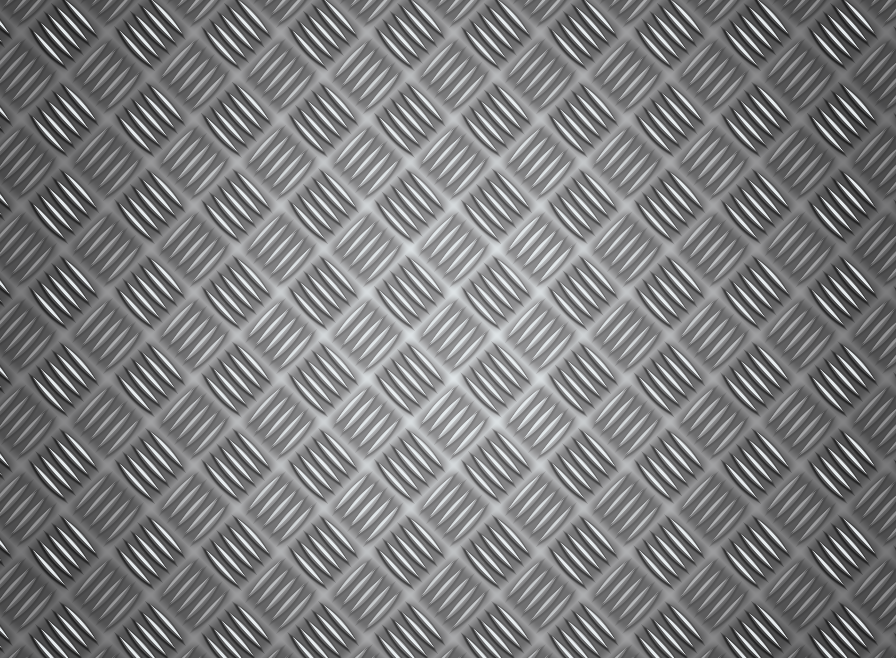
Give the GLSL for this texture, as a WebGL 1 fragment shader.

```glsl
precision highp float;
// Steel tread plate: a diagonal checkerboard of five-ridge groups that turn
// by a right angle from cell to cell. Ridges are lens distance fields with
// a shadow, body and crest, over a plate lit brightest at its centre.

uniform vec2 u_resolution;

float hash(vec2 p) {
    vec3 q = fract(vec3(p.xyx) * 0.1031);
    q += dot(q, q.yzx + 33.33);
    return fract((q.x + q.y) * q.z);
}

float noise(vec2 p) {
    vec2 i = floor(p), f = fract(p);
    f = f * f * (3.0 - 2.0 * f);
    return mix(mix(hash(i), hash(i + vec2(1.0, 0.0)), f.x),
               mix(hash(i + vec2(0.0, 1.0)), hash(i + 1.0), f.x), f.y);
}

// Overlap of two circles, pointed at both ends of the y axis
float lens(vec2 p, float halfWidth, float halfLength) {
    float radius = (halfLength * halfLength + halfWidth * halfWidth) / (2.0 * halfWidth);
    return length(vec2(abs(p.x) + radius - halfWidth, p.y)) - radius;
}

void main() {
    vec2 uv = gl_FragCoord.xy / u_resolution.x;
    float across = 10.35;
    float pixel = across * 1.4142 / u_resolution.x;

    // Diagonal cells; every second one is a pale group
    vec2 g = uv * across - vec2(0.74, 0.225);
    vec2 diagonal = vec2(g.x + g.y, g.y - g.x);
    vec2 cell = floor(diagonal + 0.5);
    vec2 local = diagonal - cell;
    float pale = mod(cell.x + cell.y, 2.0);

    // Light falls off faster sideways, with faint unevenness in the metal
    vec2 centre = 0.5 * u_resolution / u_resolution.x;
    float falloff = smoothstep(0.0, 0.58, length((uv - centre) * vec2(1.0, 0.85)));
    float plate = mix(0.91, 0.46, falloff) + 0.04 * (noise(g * 1.3 + 20.0) - 0.5);

    // Soft dark halo around each group, leaving the crossings bright
    float rim = length(max(abs(local) - 0.28, 0.0));
    float halo = 1.0 - smoothstep(0.06, 0.31, rim);
    float shade = plate * (1.0 - 0.37 * halo);

    // Nearest ridge: x runs across it, y along it, leaning a little upright
    vec2 ridge = mix(local, local.yx, pale);
    ridge.x -= 0.05 * ridge.y;
    ridge.x *= 1.0 + 0.15 * ridge.y * ridge.y;
    ridge.x -= 0.185 * clamp(floor(ridge.x / 0.185 + 0.5), -2.0, 2.0);

    // Shadow on the lower side, deepest where the light is weak
    float shadow = 1.0 - smoothstep(-0.015, 0.03, lens(ridge + vec2(0.014, 0.0), 0.062, 0.43));
    float depth = mix(0.36 * plate * plate, 0.5 * plate, pale);
    shade = mix(shade, depth, shadow * mix(0.85, 0.7, pale));

    // Rounded body
    float wear = 0.94 + 0.12 * hash(cell + 50.0);
    float body = 1.0 - smoothstep(-0.012 - pixel * 0.5, -0.012 + pixel * 0.5,
                                  lens(ridge, 0.062, 0.43));
    float tone = plate * wear * mix(0.67 + 2.0 * ridge.x, 0.83 + 2.5 * ridge.x, pale);
    shade = mix(shade, tone, body);

    // Bright crest toward the light, thinner on the pale ridges
    float crest = 1.0 - smoothstep(-pixel * 0.5, pixel * 0.5,
                                   lens(ridge - vec2(mix(0.01, 0.02, pale), 0.0),
                                        mix(0.024, 0.019, pale), 0.37));
    float glint = mix(0.95, min(plate * 1.05 + 0.1, 0.94), pale);
    shade = mix(shade, glint, crest * mix(0.95, 0.8, pale));

    // Highlights lean slightly cool
    vec3 tint = mix(vec3(1.0, 1.0, 1.01), vec3(0.975, 1.0, 1.01), smoothstep(0.55, 0.95, shade));
    gl_FragColor = vec4(clamp(shade * tint, 0.0, 1.0), 1.0);
}
```
